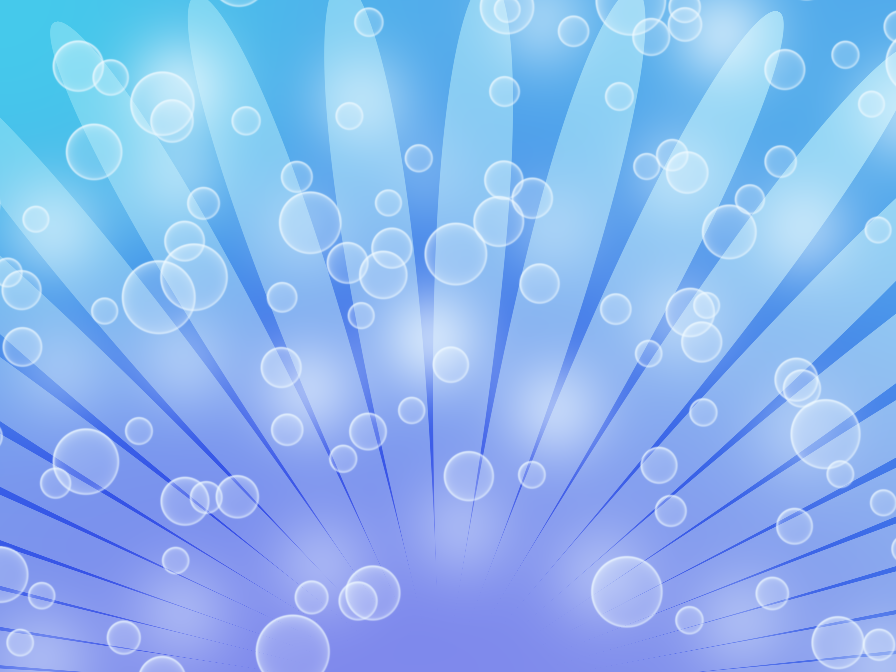
A WebGL 1 fragment shader for this background:

```glsl
precision highp float;

uniform vec2 u_resolution;

vec2 hash2(vec2 cell, float seed) {
  vec2 k = vec2(dot(cell, vec2(127.1, 311.7)), dot(cell, vec2(269.5, 183.3)));
  return fract(sin(k + seed * 17.3) * 43758.5);
}

// Deep blue rising to sky blue, with a cyan upper left corner
vec3 backdrop(vec2 p) {
  float distanceUp = length((p - vec2(-0.1, 0.05)) * vec2(0.52, 1.0));
  float rise = smoothstep(0.0, 0.97, distanceUp + 0.17 * p.x * p.y);
  vec3 sky = mix(vec3(0.18, 0.25, 0.90), vec3(0.32, 0.67, 0.92), rise);
  float corner = smoothstep(0.75, 0.0, length(p - vec2(-0.667, 1.0)));
  return mix(sky, vec3(0.27, 0.79, 0.92), corner);
}

// Coverage of a vertically squashed fan of rounded petals
float petalFan(vec2 p, float pixel) {
  vec2 q = (p - vec2(-0.011, -0.038)) * vec2(1.0, 1.56);
  float radius = length(q);
  float reach = radius / 1.67;
  float spacing = radians(7.5);
  float angle = abs(mod(atan(q.x, q.y) + radians(1.3), spacing) - 0.5 * spacing);
  float taper = sqrt(max(0.0, 1.0 - pow(reach, 1.75))) - step(1.0, reach);
  float inside = (0.5 * spacing * taper - angle) * radius;
  return smoothstep(-pixel, 0.0, inside);
}

float softLight(vec2 p, vec2 center, float strength) {
  float d = length(p - center) / 0.08;
  return 1.0 - strength * exp(-d * d);
}

// Transmission through four wavy rows of soft lights
float lightRows(vec2 p) {
  float clear = 1.0;
  for (int i = 0; i < 7; i++) {
    float n = float(i);
    float fromMiddle = n - 3.0;
    float zigzag = 2.0 * mod(n, 2.0) - 1.0;

    // Low arch
    float x = 0.02 + 0.208 * fromMiddle;
    clear *= softLight(p, vec2(x, 0.22 - 0.33 * abs(x)), 0.35);

    // Middle row, brightest at the heart of the fan
    vec2 center = vec2(-0.025 + 0.184 * fromMiddle, 0.45 + 0.015 * n * zigzag);
    clear *= softLight(p, center, 0.3 + 0.4 * exp(-0.4 * fromMiddle * fromMiddle));

    // Upper row, brightest at the sides
    center = vec2(-0.03 + 0.186 * fromMiddle, 0.7 + 0.04 * zigzag);
    clear *= softLight(p, center, 0.2 + 0.1 * abs(fromMiddle));

    // Top wave
    center = vec2(-0.398 + 0.269 * n, 0.91 + 0.08 * sin(1.75 * (n - 1.5)));
    clear *= softLight(p, center, 0.54 + 0.12 * cos(2.0 * n));
  }
  return clear;
}

// Transmission through one layer of glassy bubbles, sparse near the fan's base
float bubbles(vec2 p, float size, vec2 radii, float density, float seed, float pixel) {
  float clear = 1.0;
  for (int y = -1; y <= 1; y++) {
    for (int x = -1; x <= 1; x++) {
      vec2 cell = floor(p / size) + vec2(float(x), float(y));
      vec2 center = (cell + hash2(cell, seed)) * size;
      vec2 traits = hash2(cell, seed + 5.0);
      float crowd = density * smoothstep(0.05, 0.38, length(center - vec2(0.05, 0.1)));
      float radius = mix(radii.x, radii.y, traits.x * traits.x);
      vec2 offset = (p - center) / radius;
      float d = length(offset);
      float edge = (d - 1.0) * radius;
      float disc = smoothstep(pixel, -pixel, edge);
      float rim = (edge + 0.0015) / 0.002;
      float shine = 1.0 + 0.35 * dot(offset, vec2(-0.5, 0.6));
      float film = disc * (0.18 + 0.28 * pow(d, 5.0)) * shine;
      film += 0.26 * exp(-rim * rim);
      clear *= 1.0 - film * step(traits.y, crowd);
    }
  }
  return clear;
}

void main() {
  float pixel = 1.0 / u_resolution.y;
  vec2 p = (gl_FragCoord.xy - vec2(0.5 * u_resolution.x, 0.0)) * pixel;

  // Petals turn from pale violet to pale cyan with height
  vec3 petalTint = mix(vec3(0.95, 0.94, 0.96), vec3(0.77, 0.97, 0.99), clamp(1.3 * p.y, 0.0, 1.0));
  float petalLight = clamp(0.41 + 0.06 * p.y + 0.22 * p.x * p.y, 0.25, 0.6);
  vec3 color = mix(backdrop(p), petalTint, petalLight * petalFan(p, pixel));

  float clear = lightRows(p);
  clear *= bubbles(p, 0.108, vec2(0.020, 0.033), 0.66, 1.0, pixel);
  clear *= bubbles(p, 0.215, vec2(0.036, 0.060), 0.80, 12.0, pixel);

  vec3 glowTint = vec3(0.94, 0.98, 1.0);
  gl_FragColor = vec4(mix(glowTint, color, clear), 1.0);
}
```
